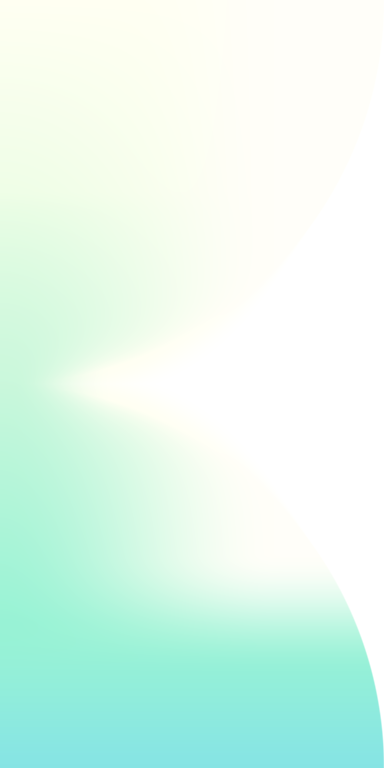
Write a WebGL 1 fragment shader that draws this background.

```glsl
precision highp float;
// Two soft quarter discs, centred on the left corners, meet at mid height and
// leave a white wedge on the right. A vertical aqua-mint-cream ramp colours
// them; it washes out to the right and towards the rims, except near the base.

#define RADIUS 1.0        // disc radius in canvas widths
#define WASH_REACH 0.72   // x at which the wash is complete
#define BASE_TOP 0.44     // depth where the base starts to hide the wash
#define BASE_FULL 0.76    // depth where the base is fully saturated
#define RIM_GLOW 0.05     // width of the pale band inside the rim
#define RIM_BLUR 0.09     // softness of the rim beside the crease

uniform vec2 u_resolution;

const vec3 WHITE = vec3(1.0);
const vec3 CREAM = vec3(1.0, 1.0, 0.95);
const vec3 IVORY = vec3(1.0, 0.997, 0.975);
const vec3 LIME = vec3(0.93, 0.995, 0.90);
const vec3 PALE_MINT = vec3(0.79, 0.97, 0.86);
const vec3 MINT = vec3(0.595, 0.95, 0.835);
const vec3 AQUA = vec3(0.52, 0.89, 0.90);

float ramp(float a, float b, float x) {
  return clamp((x - a) / (b - a), 0.0, 1.0);
}

// Colour along the left side, from base (-1) to top (1).
vec3 sideColor(float y) {
  vec3 c = mix(AQUA, MINT, smoothstep(-1.08, -0.62, y));
  c = mix(c, PALE_MINT, ramp(-0.62, 0.0, y));
  c = mix(c, LIME, sqrt(ramp(0.0, 0.5, y)) * ramp(-0.1, 0.5, y));
  return mix(c, CREAM, ramp(0.45, 1.0, y));
}

void main() {
  // x spans 0..1 and y spans -1..1, with the crease at y = 0.
  vec2 p = gl_FragCoord.xy / u_resolution * vec2(1.0, 2.0) - vec2(0.0, 1.0);
  float pixel = 1.0 / u_resolution.x;
  float away = abs(p.y);

  // Depth inside the nearer disc, negative in the wedge.
  float inside = RADIUS - length(vec2(p.x, 1.0 - away));

  // Sideways wash, joined by a glow that follows the rim.
  float wash = smoothstep(0.0, WASH_REACH, p.x);
  float glow = exp(-max(inside, 0.0) / RIM_GLOW) * smoothstep(0.04, 0.3, p.x);
  wash = mix(wash, 1.0, glow);
  wash *= 1.0 - smoothstep(BASE_TOP, BASE_FULL, -p.y);

  vec3 paleColor = mix(CREAM, IVORY, smoothstep(0.3, 0.75, p.x));
  vec3 color = mix(sideColor(p.y), paleColor, wash);

  // The rim is blurred at the crease and crisp further away.
  float blur = mix(RIM_BLUR, pixel, smoothstep(0.0, 0.42, away));
  color = mix(color, WHITE, smoothstep(-pixel, blur, -inside));

  gl_FragColor = vec4(color, 1.0);
}
```
